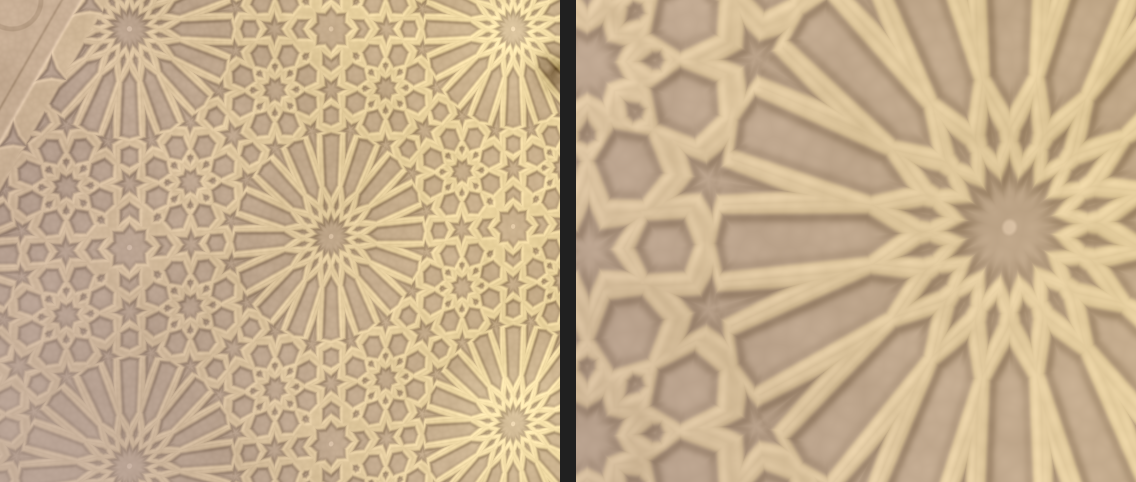
Left, the full canvas; right, a detail of the centre.
This pattern is drawn by a WebGL 1 fragment shader. Its source:

```glsl
precision highp float;
uniform vec2 u_resolution;

const float PI = 3.14159265;

// Folds the plane into one of n wedges centred on the x axis.
vec2 fold(vec2 p, float n, float phase) {
  float wedge = 2.0 * PI / n;
  float a = mod(atan(p.y, p.x) - phase + 0.5 * wedge, wedge) - 0.5 * wedge;
  return length(p) * vec2(cos(a), sin(a));
}

float star(vec2 p, float n, float tip, float notch, float phase) {
  vec2 q = fold(p, n, phase);
  vec2 side = notch * vec2(cos(PI / n), sin(PI / n)) - vec2(tip, 0.0);
  return dot(vec2(q.x - tip, abs(q.y)), normalize(vec2(side.y, -side.x)));
}

// Bar along x from a to b; each end slopes by its own pitch.
float gem(vec2 p, float a, float b, float halfWidth, float pitchA, float pitchB) {
  float y = abs(p.y);
  float endA = (a - p.x + pitchA * y) / length(vec2(1.0, pitchA));
  float endB = (p.x - b + pitchB * y) / length(vec2(1.0, pitchB));
  return max(y - halfWidth, max(endA, endB));
}

// Sixteen-point rosette with petals, drops and the stars between petals.
float rosette(vec2 p) {
  vec2 petal = fold(p, 16.0, 0.0);
  vec2 gap = fold(p, 16.0, PI / 16.0);
  vec2 spoke = fold(p, 8.0, 0.0);
  float d = star(p, 16.0, 0.108, 0.077, 0.0);
  d = min(d, gem(petal, 0.19, 0.5, 0.023 + 0.045 * petal.x, 1.6, 0.25));
  d = min(d, gem(gap, 0.122, 0.188, 0.011, 1.5, 3.0));
  d = min(d, star(vec2(0.522 - gap.x, gap.y), 5.0, 0.052, 0.025, 0.0));
  d = min(d, gem(gap, 0.39, 0.53, 0.024, 5.0, 1.0));
  d = min(d, gem(spoke, 0.535, 0.632, 0.041, 0.4, 0.5));
  return min(d, star(spoke - vec2(0.707, 0.0), 6.0, 0.07, 0.036, PI / 2.0));
}

// Small star ringed by eight hexagons.
float flower(vec2 p) {
  float d = star(p, 8.0, 0.064, 0.046, PI / 8.0);
  d = min(d, gem(fold(p, 8.0, PI / 8.0), 0.112, 0.233, 0.047, 0.7, 0.5));
  return min(d, gem(fold(p, 8.0, 0.0), 0.088, 0.125, 0.013, 1.4, 0.5));
}

// Eight-point star with four chevrons.
float octagram(vec2 p) {
  float d = star(p, 8.0, 0.108, 0.08, 0.0);
  d = min(d, gem(fold(p, 4.0, 0.0), 0.147, 0.205, 0.045, -0.7, 0.7));
  return min(d, gem(fold(p, 4.0, PI / 4.0), 0.165, 0.205, 0.014, 1.0, 0.6));
}

// Mirrors the checkerboard of rosettes into one triangle.
vec2 mirrorCell(vec2 p) {
  vec2 q = abs(mod(p + 1.0, 2.0) - 1.0);
  if (q.x + q.y > 1.0) q = 1.0 - q.yx;
  return q.y > q.x ? q.yx : q;
}

float lattice(vec2 p) {
  vec2 q = mirrorCell(p);
  float d = min(rosette(q), flower(q - vec2(0.71, 0.29)));
  return min(d, octagram(q - vec2(1.0, 0.0)));
}

// Slight perspective: columns and rows tighten to the right.
vec2 toLattice(vec2 p) {
  float x = p.x - 0.687;
  return vec2(2.526 * x + 0.324 * x * x, (0.94 - p.y) / (0.4305 - 0.055 * x) - 1.0);
}

vec2 hash2(vec2 p) {
  return fract(sin(vec2(dot(p, vec2(127.1, 311.7)), dot(p, vec2(269.5, 183.3)))) * 4375.85);
}

float cellular(vec2 p) {
  float nearest = 2.0;
  for (int j = -1; j <= 1; j++) {
    for (int i = -1; i <= 1; i++) {
      vec2 id = floor(p) + vec2(float(i), float(j));
      nearest = min(nearest, length(id + hash2(id) - p));
    }
  }
  return nearest;
}

// Carved field, cut off by the border band with its triangles.
float carving(vec2 p, vec2 rim) {
  float field = max(lattice(toLattice(p)), 2.4 * (0.05 - rim.x));
  vec2 t = vec2(rim.x - 0.02, mod(rim.y + 0.06, 0.16) - 0.08);
  return min(field, 2.4 * star(t, 3.0, 0.034, 0.012, 0.0));
}

vec2 rimSpace(vec2 p) {
  vec2 n = vec2(0.868, -0.497);
  p -= vec2(0.0, 0.705);
  return vec2(dot(p, n), dot(p, vec2(-n.y, n.x)));
}

float glow(vec2 p, vec2 centre, float radius) {
  return exp(-dot(p - centre, p - centre) / (radius * radius));
}

void main() {
  vec2 p = gl_FragCoord.xy / u_resolution.y;
  float soft = 2.4 / u_resolution.y + 0.003;
  vec2 rim = rimSpace(p);
  vec2 lit = p + vec2(-0.003, 0.004);
  float d = carving(p, rim);
  float bevel = clamp((carving(lit, rimSpace(lit)) - d) * 80.0, -1.0, 1.0);
  float recess = 1.0 - smoothstep(-soft, soft, d);

  // Brass straps over a darker ground, warmer to the right
  float warm = smoothstep(0.0, 1.1, p.x + 0.25 * (p.y - 0.5));
  vec3 strap = mix(vec3(0.79, 0.69, 0.58), vec3(0.89, 0.80, 0.59), warm);
  vec3 ground = mix(vec3(0.71, 0.62, 0.56), vec3(0.78, 0.68, 0.54), warm);
  float wall = exp(-pow((d + 0.006) / 0.009, 2.0));
  vec3 color = mix(strap, ground, recess);
  color -= wall * (0.09 + 0.05 * bevel);
  color += 0.07 * exp(-pow((d - 0.009) / 0.008, 2.0)) * (0.6 - 0.4 * bevel);

  // Nubs at star centres
  vec2 q = mirrorCell(toLattice(p));
  float nub = min(length(q), length(q - vec2(1.0, 0.0)));
  color += step(0.05, rim.x) * 0.1 * (1.0 - smoothstep(0.008, 0.016, nub));

  // Plain border, edge lines and scroll
  float outside = 1.0 - smoothstep(-0.003, 0.003, rim.x);
  color = mix(color, vec3(0.77, 0.67, 0.57), outside);
  color += 0.09 * exp(-pow(rim.x / 0.004, 2.0));
  color -= 0.10 * exp(-pow((rim.x + 0.035) / 0.003, 2.0));
  float scroll = abs(length(p - vec2(0.025, 1.0)) - 0.06);
  color -= 0.07 * outside * (1.0 - smoothstep(0.003, 0.007, scroll));

  // Mottled patina, reflections, haze and a dark stain
  color += 0.035 * (0.5 - cellular(p * 16.0)) + 0.03 * (0.5 - cellular(p * 75.0));
  color += 0.012 * sin(p.x * 9.0 + 2.0 * sin(p.y * 7.0));
  float shine = glow(p, vec2(1.06, 0.94), 0.09) + glow(p, vec2(1.06, 0.14), 0.13);
  color += vec3(0.08, 0.09, 0.08) * shine;
  color = mix(color, vec3(0.73, 0.65, 0.60), 0.45 * glow(p, vec2(0.0, 0.0), 0.45));
  color -= 0.25 * glow(p, vec2(1.155, 0.855), 0.035) * (0.6 + cellular(p * 40.0));
  gl_FragColor = vec4(clamp(color, 0.0, 1.0), 1.0);
}
```
